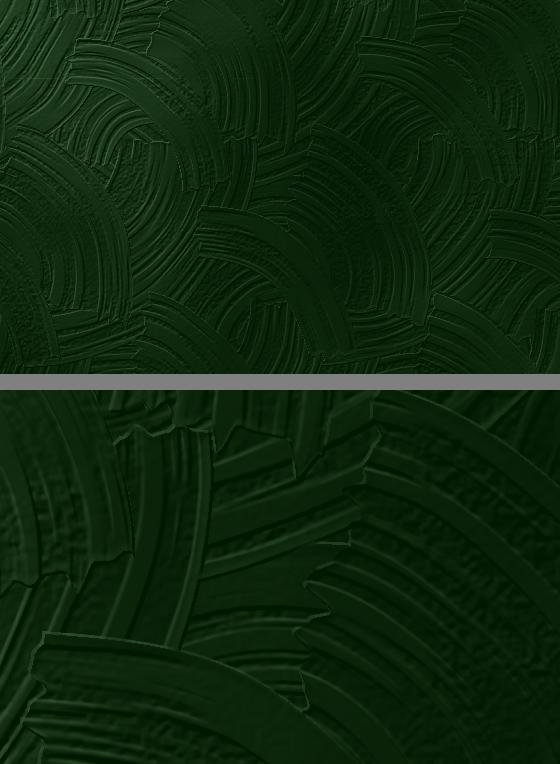
Top, the full canvas; bottom, a detail of the centre.
Give the GLSL for this texture, as a WebGL 2 fragment shader.

```glsl
#version 300 es
precision highp float;

uniform vec2 u_resolution;
out vec4 fragColor;

// Lattice of stroke groups, in canvas heights
const vec2 ANCHOR = vec2(0.547, 0.609);
const vec2 COLUMN_STEP = vec2(0.78, 0.0);
const vec2 ROW_STEP = vec2(-0.342, 0.459);
const float CENTRE_JITTER = 0.03;

// Each comb stroke: centre offset, inner and outer radius
const int STROKES = 4;
const vec4 ARC[STROKES] = vec4[STROKES](
    vec4(0.23, -0.55, 0.14, 0.47),
    vec4(-0.02, 0.49, 0.24, 0.60),
    vec4(-0.605, -0.35, 0.12, 0.43),
    vec4(-0.35, -0.12, 0.29, 0.42));
// Middle angle and half sweep
const vec2 SWEEP[STROKES] = vec2[STROKES](
    vec2(2.20, 0.78), vec2(-0.80, 0.80), vec2(0.50, 0.80), vec2(0.82, 0.76));

const float RIDGE_FREQ = 88.0;
const float GRIT_FREQ = 165.0;
const float SLOPE_STEP = 0.0025;
const float RELIEF_GAIN = 2.5;
const vec2 LIGHT_DIR = vec2(-0.56, 0.83);
const vec3 SHADOW_GREEN = vec3(0.0, 0.095, 0.0);
const vec3 GREEN_RANGE = vec3(0.18, 0.205, 0.18);

float hash(vec2 p) {
    return fract(sin(dot(p, vec2(127.1, 311.7))) * 43758.5453);
}

float noise(vec2 p) {
    vec2 i = floor(p), f = fract(p);
    f = f * f * (3.0 - 2.0 * f);
    return mix(mix(hash(i), hash(i + vec2(1, 0)), f.x),
               mix(hash(i + vec2(0, 1)), hash(i + vec2(1, 1)), f.x), f.y);
}

// Relief left by the topmost stroke at p
float plasterHeight(vec2 p) {
    float wobble = (noise(p * 7.0) - 0.5) * 0.022;
    float topOrder = -1.0, seed = 0.0, edge = 1.0;
    vec2 polar = vec2(length(p + 0.3), 0.5);

    float nearRow = floor((p.y - ANCHOR.y) / ROW_STEP.y + 0.5);
    for (int j = -1; j <= 1; j++) {
        float row = nearRow + float(j);
        vec2 rowStart = ANCHOR + row * ROW_STEP;
        float nearColumn = floor((p.x - rowStart.x) / COLUMN_STEP.x + 0.5);
        for (int i = -1; i <= 1; i++) {
            float column = nearColumn + float(i);
            vec2 anchor = rowStart + column * COLUMN_STEP;
            for (int k = 0; k < STROKES; k++) {
                vec2 id = vec2(column * 4.0 + float(k), row);
                float order = float(k) + 0.9 * hash(id + 3.7);
                if (order < topOrder) continue;
                vec2 jitter = vec2(hash(id + 11.3), hash(id + 27.9)) - 0.5;
                vec2 q = p - anchor - ARC[k].xy - jitter * CENTRE_JITTER;
                float r = length(q) + wobble;
                float side = min(r - ARC[k].z, ARC[k].w - r);
                if (side < 0.0) continue;
                float angle = atan(q.y, q.x);
                float strokeSeed = hash(id) * 40.0;
                float ragged = (noise(vec2(r * 70.0, strokeSeed)) - 0.5) * 0.035;
                float end = (SWEEP[k].y - abs(angle - SWEEP[k].x)) * r + ragged;
                float inside = min(side, end);
                if (inside < 0.0) continue;
                topOrder = order;
                seed = strokeSeed;
                edge = inside;
                polar = vec2(r, angle);
            }
        }
    }

    // Comb ridges run along the arc, broken up slowly
    float along = polar.x * polar.y;
    float comb = 0.68 * noise(vec2(polar.x * RIDGE_FREQ + seed, along * 4.0 + seed))
               + 0.32 * noise(vec2(polar.x * RIDGE_FREQ * 2.1 - seed, along * 11.0));
    float ridge = smoothstep(0.36, 0.62, comb);
    float rim = 0.4 * exp(-edge * edge / 0.00003);

    // Grit lies in the furrows
    float patches = smoothstep(0.3, 0.75, noise(p * 11.0 + 5.0));
    float grit = noise(p * GRIT_FREQ) * (1.0 - 0.8 * ridge) * (0.2 + 0.4 * patches);
    return ridge * mix(0.7, 1.0, patches) + rim + grit;
}

void main() {
    vec2 p = gl_FragCoord.xy / u_resolution.y;

    // Slope facing the light; soft limit keeps ridges of every direction visible
    float h = plasterHeight(p);
    vec2 slope = h - vec2(plasterHeight(p + vec2(SLOPE_STEP, 0.0)),
                          plasterHeight(p + vec2(0.0, SLOPE_STEP)));
    float steepness = min(length(slope), 0.6);
    float facing = dot(slope, LIGHT_DIR) / (length(slope) + 0.0001);
    float relief = RELIEF_GAIN * steepness * (clamp(1.8 * facing, -1.0, 1.0) + 0.08);

    // Broad lighting: bright upper left, dark pool right of centre
    vec2 toCorner = p - vec2(0.0, 1.0);
    vec2 toPool = p - vec2(0.86, 0.42);
    float light = 0.27 + 0.36 * exp(-dot(toCorner, toCorner) / 0.35)
                - 0.19 * exp(-dot(toPool, toPool) / 0.09);
    light += 0.20 * (noise(p * 5.0) - 0.5);
    light = max(light, 0.06);
    float tone = light + 0.10 * (h - 0.6) + relief * (0.13 + 0.95 * light);

    // Faint horizontal seam
    float seam = smoothstep(0.0025, 0.0, abs(p.y - 0.79)) * smoothstep(0.9, 0.3, p.x);
    tone += 0.35 * seam * noise(vec2(p.x * 40.0, 2.0));

    fragColor = vec4(SHADOW_GREEN + GREEN_RANGE * clamp(tone, 0.0, 1.4), 1.0);
}
```
